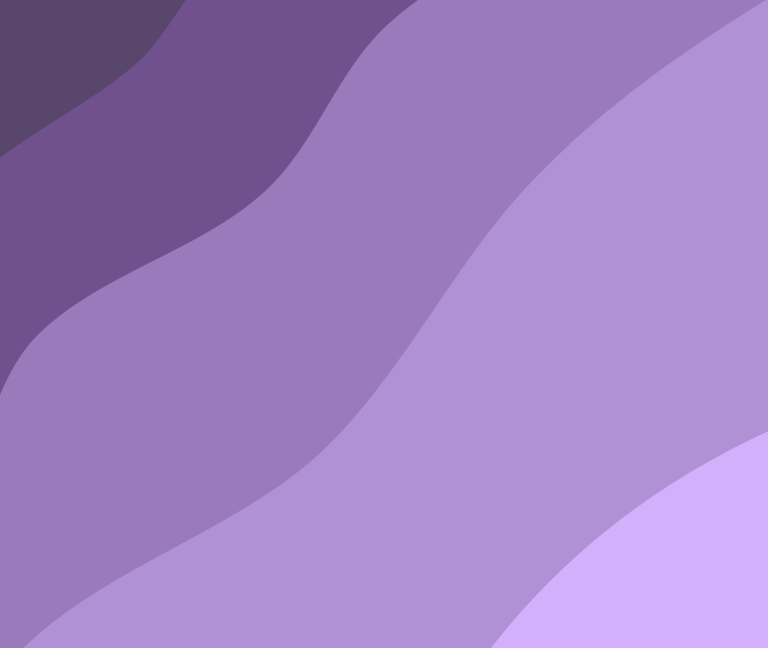
Reproduce this background procedurally as a Shadertoy shader.

```glsl
// Blends in a colour above an edge, softened over about one pixel
vec3 layer(vec3 below, vec3 tint, float height) {
    float soft = 1.0 / iResolution.y;
    return mix(below, tint, smoothstep(-soft, soft, height));
}

void mainImage(out vec4 fragColor, in vec2 fragCoord) {
    vec2 p = fragCoord / iResolution.xy * vec2(1.1815, 1.0);

    // Diagonal axes: along the bands and across them
    float along = p.x + p.y;
    float across = p.y - p.x;

    // Band edges: an arc, then waves built from eased rises and falls
    float arcEdge = -0.743 - 0.325 * (along - 0.95) * (along - 0.95);

    float lowerWave = -0.036
        - 0.156 * smoothstep(0.03, 0.82, along)
        + 0.094 * smoothstep(0.82, 1.56, along)
        - 0.27 * smoothstep(1.6, 3.2, along);

    float upperWave = 0.265
        + 0.16 * smoothstep(0.04, 0.54, along)
        - 0.128 * smoothstep(0.54, 1.13, along)
        + 0.069 * smoothstep(1.13, 1.54, along)
        - 0.055 * smoothstep(1.54, 1.94, along);

    float cornerWave = 0.764
        - 0.073 * smoothstep(0.66, 1.15, along)
        + 0.037 * smoothstep(1.12, 1.4, along);

    // Flat bands, from the pale corner to the dark one
    vec3 color = vec3(0.831, 0.686, 0.984);
    color = layer(color, vec3(0.692, 0.567, 0.839), across - arcEdge);
    color = layer(color, vec3(0.606, 0.478, 0.737), across - lowerWave);
    color = layer(color, vec3(0.440, 0.316, 0.557), across - upperWave);
    color = layer(color, vec3(0.344, 0.276, 0.422), across - cornerWave);

    fragColor = vec4(color, 1.0);
}
```
